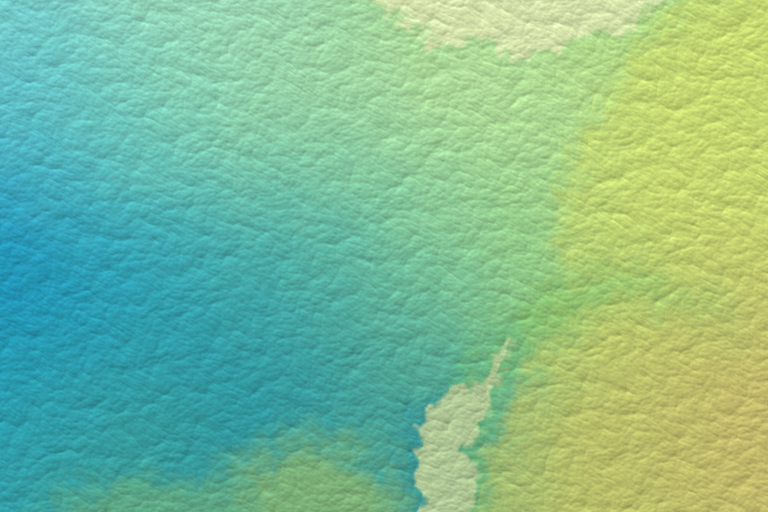
This background is drawn by a WebGL 1 fragment shader. Its source:

```glsl
precision highp float;
uniform vec2 u_resolution;

vec2 hash2(vec2 p) {
  return fract(sin(vec2(dot(p, vec2(127.1, 311.7)), dot(p, vec2(269.5, 183.3)))) * 4375.85);
}

// Squared distance to the nearest scattered cell point
float cellular(vec2 p) {
  vec2 cell = floor(p), local = fract(p);
  float nearest = 2.0;
  for (int y = -1; y <= 1; y++) {
    for (int x = -1; x <= 1; x++) {
      vec2 offset = vec2(float(x), float(y));
      vec2 delta = offset + hash2(cell + offset) - local;
      nearest = min(nearest, dot(delta, delta));
    }
  }
  return nearest;
}

// Crumpled paper relief, stretched along a slight diagonal
float paperHeight(vec2 p) {
  vec2 q = vec2(p.x - 0.2 * p.y, 1.45 * p.y + 0.3 * p.x);
  q += 0.006 * sin(q.yx * vec2(41.0, 33.0) + 1.5 * sin(q * 13.0));
  float height = 0.0, scale = 20.0, weight = 0.40;
  for (int i = 0; i < 4; i++) {
    height += weight * cellular(q * scale + float(i) * 9.7);
    q = mat2(0.96, 0.28, -0.28, 0.96) * q;
    scale *= 1.75;
    weight *= 0.66;
  }
  return height;
}

// Irregular displacement for pigment borders
vec2 bleed(vec2 p) {
  vec2 coarse = vec2(cellular(p * 11.0), cellular(p * 11.0 + 31.0));
  vec2 fine = vec2(cellular(p * 34.0 + 5.0), cellular(p * 34.0 + 57.0));
  return 0.055 * (coarse - 0.25) + 0.040 * (fine - 0.25);
}

// Distance to a stroke whose radius changes from ra to rb
float stroke(vec2 p, vec2 a, vec2 b, float ra, float rb) {
  float t = clamp(dot(p - a, b - a) / dot(b - a, b - a), 0.0, 1.0);
  return length(p - mix(a, b, t)) - mix(ra, rb, t);
}

// One soft pool of pigment, weighted by closeness
vec4 pool(vec2 p, vec2 center, vec3 color) {
  vec2 d = p - center;
  return vec4(color, 1.0) * exp(-24.0 * dot(d, d));
}

vec3 coolWash(vec2 p) {
  vec4 sum = pool(p, vec2(0.00, 1.00), vec3(0.50, 0.82, 0.80));
  sum += pool(p, vec2(0.00, 0.78), vec3(0.31, 0.71, 0.77));
  sum += pool(p, vec2(0.00, 0.48), vec3(0.10, 0.56, 0.72));
  sum += pool(p, vec2(0.28, 0.46), vec3(0.17, 0.62, 0.70));
  sum += pool(p, vec2(0.05, 0.20), vec3(0.17, 0.62, 0.69));
  sum += pool(p, vec2(0.28, 0.75), vec3(0.45, 0.79, 0.72));
  sum += pool(p, vec2(0.36, 1.00), vec3(0.62, 0.85, 0.72));
  sum += pool(p, vec2(0.56, 0.78), vec3(0.62, 0.83, 0.63));
  sum += pool(p, vec2(0.56, 0.50), vec3(0.30, 0.68, 0.65));
  sum += pool(p, vec2(0.95, 0.80), vec3(0.70, 0.86, 0.60));
  sum += pool(p, vec2(0.85, 0.52), vec3(0.52, 0.79, 0.61));
  sum += pool(p, vec2(1.08, 0.52), vec3(0.62, 0.80, 0.49));
  sum += pool(p, vec2(0.80, 0.28), vec3(0.29, 0.63, 0.57));
  sum += pool(p, vec2(0.50, 0.25), vec3(0.17, 0.58, 0.63));
  sum += pool(p, vec2(0.24, 0.08), vec3(0.24, 0.61, 0.58));
  sum += pool(p, vec2(1.30, 0.95), vec3(0.70, 0.84, 0.50));
  return sum.rgb / sum.a;
}

void main() {
  vec2 p = gl_FragCoord.xy / u_resolution.y;
  p.x *= 1.497 * u_resolution.y / u_resolution.x;
  vec2 q = p + bleed(p);
  vec3 color = coolWash(p + 0.5 * (q - p));

  // Olive cloud along the lower edge
  float cloud = length((q - vec2(0.61, 0.0)) / vec2(0.23, 0.18));
  color = mix(color, vec3(0.53, 0.70, 0.44), 0.85 * (1.0 - smoothstep(0.35, 1.15, cloud)));
  float tail = length((q - vec2(0.28, -0.02)) / vec2(0.28, 0.11));
  color = mix(color, vec3(0.42, 0.67, 0.48), 0.7 * (1.0 - smoothstep(0.3, 1.1, tail)));

  // Yellow wash with an upper bay and a lower bank
  float bay = 1.08 + 1.05 * (q.y - 0.52) * (q.y - 0.52);
  float bank = mix(0.91, 1.03, smoothstep(0.0, 0.36, q.y));
  float inside = q.x - mix(bank, bay, smoothstep(0.38, 0.43, q.y));
  vec3 yellow = mix(vec3(0.71, 0.75, 0.41), vec3(0.77, 0.84, 0.44), smoothstep(0.1, 0.7, p.y));
  vec2 corner = p - vec2(1.54, 0.15);
  yellow = mix(yellow, vec3(0.78, 0.71, 0.42), 0.75 * exp(-11.0 * dot(corner, corner)));
  color = mix(color, yellow, 0.65 * smoothstep(-0.03, 0.05, inside) + 0.35 * smoothstep(-0.08, 0.24, inside));

  // Green seam dividing the yellow
  float seam = min(stroke(q, vec2(1.03, 0.37), vec2(1.23, 0.45), 0.02, 0.01),
                   stroke(q, vec2(1.23, 0.45), vec2(1.42, 0.38), 0.01, 0.0));
  float seamFade = 1.0 - 0.6 * smoothstep(1.05, 1.4, p.x);
  color = mix(color, vec3(0.52, 0.74, 0.43), 0.8 * seamFade * exp(-26.0 * max(seam, 0.0)));

  // Bare paper at the top
  float bare = (length((q - vec2(1.01, 1.03)) / vec2(0.30, 0.125)) - 1.0) * 0.125;
  color = mix(color, vec3(0.60, 0.81, 0.55), 0.4 * exp(-60.0 * abs(bare)));
  color = mix(color, vec3(0.84, 0.88, 0.67), 0.9 * (1.0 - smoothstep(-0.014, 0.008, bare)));

  // Pale inlet with a pigment fringe
  float inlet = min(stroke(q, vec2(0.870, -0.02), vec2(0.86, 0.14), 0.055, 0.060),
                    stroke(q, vec2(0.86, 0.14), vec2(0.975, 0.31), 0.060, 0.016));
  vec3 fringe = mix(vec3(0.18, 0.55, 0.58), vec3(0.43, 0.70, 0.45), smoothstep(0.82, 0.93, p.x));
  color = mix(color, fringe, 0.8 * exp(-45.0 * abs(inlet)));
  color = mix(color, vec3(0.70, 0.78, 0.58), 0.95 * (1.0 - smoothstep(-0.014, 0.006, inlet)));

  // Side light across the paper relief
  float relief = paperHeight(p + vec2(-0.002, 0.0045)) - paperHeight(p);
  color *= 1.0 + 0.80 * clamp(relief, -0.24, 0.24);
  gl_FragColor = vec4(color, 1.0);
}
```
